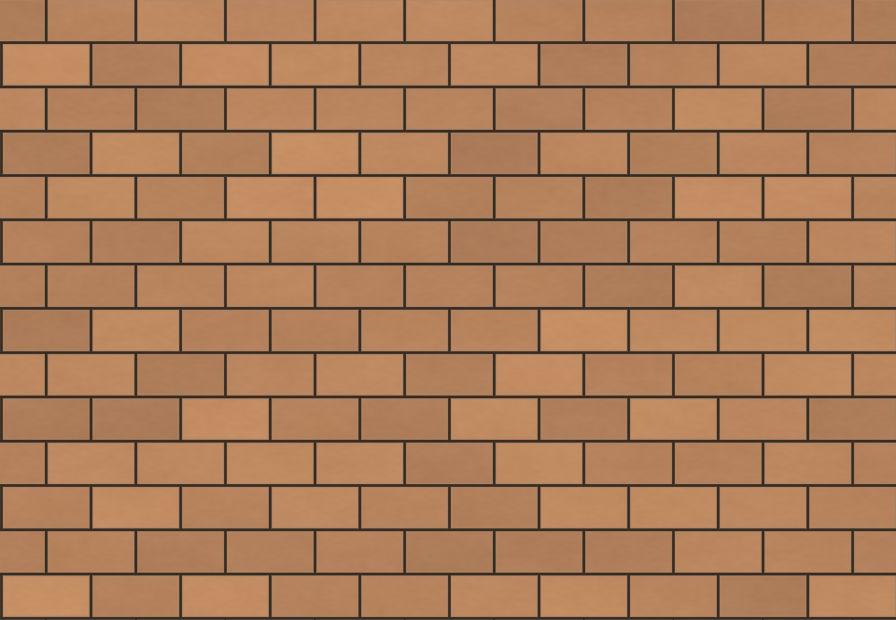
A Shadertoy shader for this pattern:

```glsl
// Running-bond wall of tan clay bricks with thin dark joints, seamless on all sides.

const vec2 BRICKS = vec2(10.0, 14.0);         // bricks across, courses down
const vec2 JOINT_SHIFT = vec2(0.016, 0.037);  // joint offset, in bricks
const float JOINT_HALF = 0.0022;              // half joint width, in canvas heights
const float RIM_WIDTH = 0.0021;               // pale rim beside each joint

const vec3 CLAY_DARK = vec3(0.672, 0.480, 0.345);
const vec3 CLAY_LIGHT = vec3(0.776, 0.560, 0.392);
const vec3 RIM = vec3(0.66, 0.53, 0.43);
const vec3 JOINT = vec3(0.21, 0.165, 0.125);

float hash(vec2 p, float seed) {
    vec3 q = fract(vec3(p.xyx + seed) * vec3(0.1031, 0.1030, 0.0973));
    q += dot(q, q.yzx + 33.33);
    return fract((q.x + q.y) * q.z);
}

// Slope contribution of one lattice corner, wrapped to the period
float corner(vec2 cell, vec2 offset, vec2 period) {
    float angle = 6.2832 * hash(mod(cell, period), 7.3);
    return dot(vec2(cos(angle), sin(angle)), offset);
}

float gradientNoise(vec2 p, vec2 period) {
    vec2 i = floor(p), f = fract(p);
    vec2 u = f * f * f * (f * (f * 6.0 - 15.0) + 10.0);
    vec2 e = vec2(1.0, 0.0);
    float low = mix(corner(i, f, period), corner(i + e.xy, f - e.xy, period), u.x);
    float high = mix(corner(i + e.yx, f - e.yx, period),
                     corner(i + e.xx, f - e.xx, period), u.x);
    return mix(low, high, u.y);
}

// Shifts every other course by half a brick
vec2 runningBond(vec2 p) {
    return p + vec2(0.5 * mod(floor(p.y), 2.0), 0.0);
}

// Distance from a point in a brick to its nearest joint centre line
float jointDistance(vec2 local, vec2 size) {
    vec2 d = (0.5 - abs(local - 0.5)) * size;
    return min(d.x, d.y);
}

// Fired clay: a tone per brick, a slight tilt in shade, faint mottling
vec3 clay(vec2 id, vec2 local, vec2 uv) {
    float tone = hash(id, 1.7);
    vec2 tilt = vec2(hash(id, 4.1), hash(id, 9.6)) - 0.5;
    float shade = 0.03 * dot(tilt, local - 0.5);
    shade += 0.012 * gradientNoise(uv * BRICKS * 3.0, BRICKS * 3.0);
    shade += 0.012 * gradientNoise(uv * BRICKS * 10.0, BRICKS * 10.0);
    return mix(CLAY_DARK, CLAY_LIGHT, tone) + shade;
}

void mainImage(out vec4 fragColor, in vec2 fragCoord) {
    vec2 uv = fragCoord / iResolution.xy;
    float pixel = 1.0 / iResolution.y;
    vec2 brickSize = vec2(iResolution.x / iResolution.y, 1.0) / BRICKS;

    // Brick layout
    vec2 p = runningBond(uv * BRICKS - JOINT_SHIFT);
    vec2 id = mod(floor(p), BRICKS);
    vec2 local = fract(p);
    float d = jointDistance(local, brickSize);

    // Clay face, pale rim, then joint
    vec3 color = clay(id, local, uv);
    float rimEdge = JOINT_HALF + RIM_WIDTH;
    float rim = 1.0 - smoothstep(rimEdge - pixel, rimEdge + pixel, d);
    color = mix(color, RIM, 0.6 * rim);
    float joint = 1.0 - smoothstep(JOINT_HALF - 0.8 * pixel, JOINT_HALF + 0.8 * pixel, d);
    color = mix(color, JOINT, joint);

    fragColor = vec4(color, 1.0);
}
```
